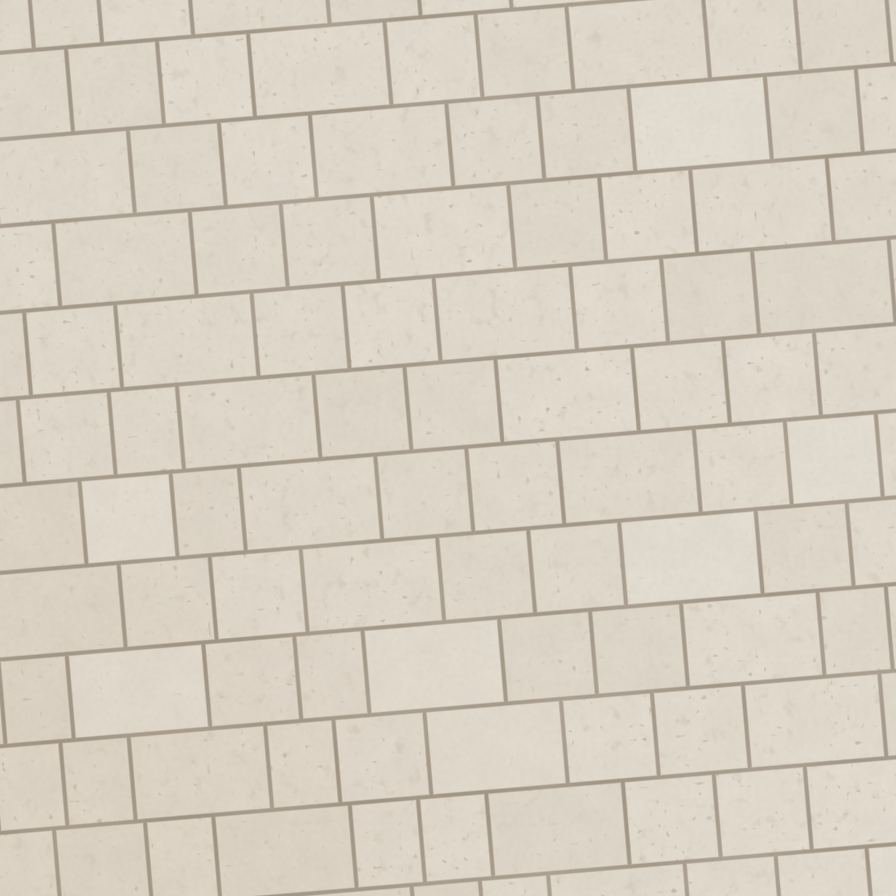
Reproduce this texture procedurally as a three.js fragment shader.

```glsl
// Pale limestone tiles laid in tilted courses, with three tile widths and thin
// taupe joints. Each course is walked outward from a staggered anchor to find
// its tile; gradient noise adds mottling, faint stains and small pits.

#define TILT 0.0842          // radians, courses rise to the right
#define COURSE_HEIGHT 0.0964
#define COURSE_OFFSET 0.0701
#define WIDTH_UNIT 0.02548   // tiles are 3, 4 or 6 units wide
#define STAGGER 2.4          // anchor shift per course, in units
#define NARROW_SHARE 0.24
#define JOINT_HALF 0.0023
#define JOINT_SOFT 0.0012
#define STONE vec3(0.872, 0.842, 0.792)
#define JOINT vec3(0.635, 0.590, 0.530)
#define STAIN vec3(0.775, 0.725, 0.655)
#define PIT vec3(0.670, 0.620, 0.550)

varying vec2 vUv;

float hash(vec2 p) {
  vec3 q = fract(vec3(p.xyx) * vec3(0.1031, 0.1030, 0.0973));
  q += dot(q, q.yzx + 33.33);
  return fract((q.x + q.y) * q.z);
}

vec2 gradient(vec2 cell) {
  float angle = 6.28318 * hash(cell);
  return vec2(cos(angle), sin(angle));
}

// Gradient noise, about -0.7 to 0.7
float noise(vec2 p) {
  vec2 i = floor(p), f = fract(p);
  vec2 w = f * f * f * (f * (f * 6.0 - 15.0) + 10.0);
  vec2 e = vec2(1.0, 0.0);
  float low = mix(dot(gradient(i), f), dot(gradient(i + e), f - e), w.x);
  float high = mix(dot(gradient(i + e.yx), f - e.yx),
                   dot(gradient(i + e.xx), f - e.xx), w.x);
  return mix(low, high, w.y);
}

float fbm(vec2 p) {
  float sum = 0.0, amplitude = 0.55;
  for (int i = 0; i < 4; i++) {
    sum += amplitude * noise(p);
    p = p * 2.03 + 17.3;
    amplitude *= 0.55;
  }
  return sum;
}

// One wide tile, then two smaller ones; some of the smaller are narrow
float tileWidth(float index, float course) {
  if (mod(index, 3.0) < 0.5) return 6.0;
  bool core = index > 0.0 && index < 3.0;
  bool narrow = hash(vec2(index + 41.0, course + 73.0)) < NARROW_SHARE;
  return narrow && !core ? 3.0 : 4.0;
}

// Returns distance to the nearest upright joint (canvas units) and tile index
vec2 findTile(float along, float course) {
  float anchor = 10.2 + mod(9.0 - STAGGER * course, 14.0);
  float offset = along / WIDTH_UNIT - anchor;
  float reach = abs(offset), start = 0.0;
  vec2 tile = vec2(0.0);
  for (int i = 0; i < 14; i++) {
    float index = offset < 0.0 ? -1.0 - float(i) : float(i);
    float end = start + tileWidth(index, course);
    if (reach < end) {
      tile = vec2(min(reach - start, end - reach) * WIDTH_UNIT, index);
      break;
    }
    start = end;
  }
  return tile;
}

void main() {
  // Tilted course coordinates
  float c = cos(TILT), s = sin(TILT);
  vec2 p = vec2(c * vUv.x + s * vUv.y, c * vUv.y - s * vUv.x);
  float level = (p.y - COURSE_OFFSET) / COURSE_HEIGHT;
  float course = floor(level);
  float rise = level - course;
  vec2 tile = findTile(p.x, course);
  float bedDistance = min(rise, 1.0 - rise) * COURSE_HEIGHT;
  float jointDistance = min(tile.x, bedDistance);

  // Tile tone: slight spread, with a few clearly paler tiles
  vec2 id = vec2(tile.y + 31.0, course + 57.0);
  float tone = hash(id);
  float pale = step(0.88, hash(id + 9.7));
  vec3 color = STONE + (tone - 0.5) * vec3(0.014, 0.016, 0.018);
  color += pale * vec3(0.012, 0.015, 0.018);

  // Mottling and stains, different on every tile
  vec2 grain = p + id * 3.17;
  float cloud = fbm(grain * 24.0);
  color += 0.022 * cloud + 0.012 * noise(grain * 170.0);
  float wear = mix(1.0, 0.35, pale) * (0.6 + 0.6 * tone);
  float stain = smoothstep(0.08, 0.5, fbm(grain * vec2(60.0, 48.0) + 5.0));
  color = mix(color, STAIN, 0.32 * wear * stain);

  // Small pits, gathered where the stone is worn
  float patches = smoothstep(-0.25, 0.3, cloud);
  float pits = smoothstep(0.34, 0.56, noise(grain * 125.0 + 3.0));
  color = mix(color, PIT, 0.5 * wear * patches * pits);

  // Joints, a little fainter in places
  float cover = 1.0 - smoothstep(JOINT_HALF - JOINT_SOFT, JOINT_HALF + JOINT_SOFT, jointDistance);
  float strength = 0.93 + 0.2 * noise(p * 9.0 + 2.0);
  color = mix(color, JOINT, cover * clamp(strength, 0.7, 1.0));

  // Gentle warm falloff towards the lower left
  float falloff = 1.0 - smoothstep(0.0, 0.9, length(vUv));
  color *= 1.0 - falloff * vec3(0.018, 0.027, 0.036);
  gl_FragColor = vec4(color, 1.0);
}
```
